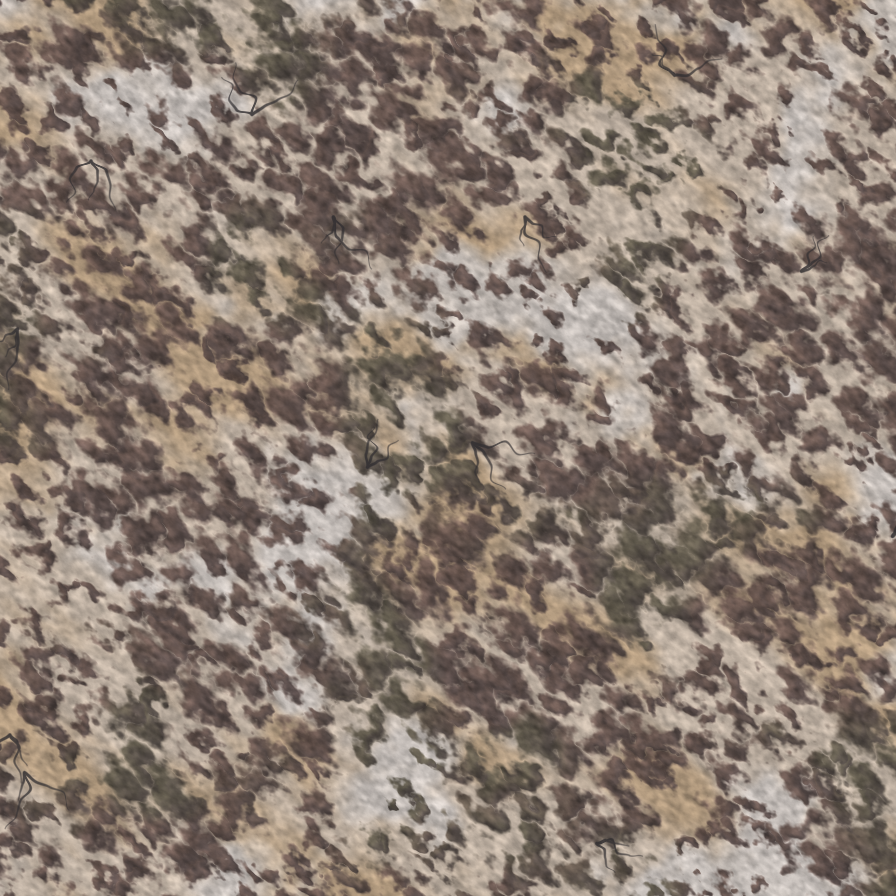
Write a three.js fragment shader that draws this texture.

```glsl
// Aerial view of dry scrubland: slanted brown shrubs, pale grass and dead branches.
#define SLOPE vec2(0.80, -0.60)
#define SHRUB_GRID vec2(20.0, 31.0)
#define SHRUB_RADIUS 0.60
#define RAGGEDNESS 1.5
#define GRAIN 0.42
#define BRANCHES 13
#define BRANCH_WIDTH 0.0019
#define PALE_SOIL vec3(0.74, 0.685, 0.63)
#define OCHRE_GRASS vec3(0.68, 0.58, 0.46)
#define BROWN_SHRUB vec3(0.40, 0.325, 0.30)
#define OLIVE_SHRUB vec3(0.37, 0.345, 0.29)
#define SHADOW vec3(0.245, 0.215, 0.22)

varying vec2 vUv;

float hash(vec2 p) {
  return fract(sin(dot(p, vec2(127.1, 311.7))) * 43758.5453);
}

vec2 hash2(vec2 p) {
  return vec2(hash(p), hash(p + 57.3));
}

float noise(vec2 p) {
  vec2 i = floor(p);
  vec2 f = fract(p);
  f = f * f * (3.0 - 2.0 * f);
  return mix(mix(hash(i), hash(i + vec2(1.0, 0.0)), f.x),
             mix(hash(i + vec2(0.0, 1.0)), hash(i + 1.0), f.x), f.y);
}

float fbm(vec2 p) {
  float sum = 0.0;
  float amp = 0.533;
  for (int i = 0; i < 4; i++) {
    sum += amp * noise(p);
    p = mat2(1.6, 1.2, -1.2, 1.6) * p + 7.7;
    amp *= 0.5;
  }
  return sum;
}

// Soft shrubs in slope space: x is cover, y is shade on the downhill side.
vec2 shrubs(vec2 s, float density) {
  vec2 p = s * SHRUB_GRID;
  vec2 warp = vec2(fbm(s * vec2(38.0, 55.0)), fbm(s * vec2(38.0, 55.0) + 31.0));
  p += RAGGEDNESS * (warp - 0.5);
  float frayed = (noise(s * vec2(85.0, 150.0)) - 0.5) * 0.5;
  vec2 result = vec2(0.0);
  for (int y = -1; y <= 1; y++) {
    for (int x = -1; x <= 1; x++) {
      vec2 cell = floor(p) + vec2(float(x), float(y));
      vec2 q = p - cell - 0.1 - 0.8 * hash2(cell);
      float size = hash(cell + 19.7);
      float radius = SHRUB_RADIUS * (0.6 + 0.5 * size) * density;
      float d = length(q) / radius + frayed;
      float cover = 1.0 - smoothstep(0.55, 1.2, d);
      float shade = cover * smoothstep(-0.5, 0.7, q.x / radius);
      result = max(result, vec2(cover, shade));
    }
  }
  return result;
}

// Coverage of a tapering, crooked limb running from a along dir.
float limb(vec2 p, vec2 a, vec2 dir, float len, float seed) {
  vec2 q = p - a;
  float t = clamp(dot(q, dir) / len, 0.0, 1.0);
  vec2 side = vec2(-dir.y, dir.x);
  float bend = (noise(vec2(t * 4.0, seed)) - noise(vec2(0.0, seed))) * 0.3 * len;
  float d = length(q - dir * t * len - side * bend);
  float width = BRANCH_WIDTH * (1.0 - 0.7 * t);
  return (1.0 - smoothstep(width - 0.001, width + 0.001, d)) * (1.0 - 0.4 * t);
}

// Scattered dead branches, each with a few forking limbs.
float branches(vec2 uv) {
  float cover = 0.0;
  for (int i = 0; i < BRANCHES; i++) {
    float id = float(i);
    vec2 root = hash2(vec2(id, 4.3));
    float heading = 1.2 + 0.9 * hash(vec2(id, 8.1)) + 3.14 * step(0.5, hash(vec2(id, 2.6)));
    for (int j = 0; j < 3; j++) {
      float seed = id * 3.0 + float(j);
      float angle = heading + (hash(vec2(seed, 6.2)) - 0.5) * 1.7 * float(j);
      float len = 0.025 + 0.045 * hash(vec2(seed, 9.4));
      cover = max(cover, limb(uv, root, vec2(cos(angle), sin(angle)), len, seed));
    }
  }
  return cover;
}

void main() {
  vec2 uv = vUv;
  vec2 s = vec2(dot(uv, SLOPE), dot(uv, vec2(-SLOPE.y, SLOPE.x))) + 3.0;
  float patches = fbm(uv * 5.0 + 2.0);
  float fine = fbm(s * vec2(75.0, 120.0)) - 0.5;
  float speck = noise(s * vec2(150.0, 220.0) + 40.0) - 0.5;

  // Dry ground with ochre streaks and chalky bare spots
  float ochre = smoothstep(0.40, 0.68, fbm(s * vec2(6.0, 13.0)));
  float chalk = smoothstep(0.56, 0.74, fbm(uv * 9.0 + 12.0));
  vec3 color = mix(PALE_SOIL, OCHRE_GRASS, ochre * 0.8);
  color = mix(color, vec3(0.77, 0.75, 0.74), chalk * 0.8);
  color *= 1.0 + GRAIN * (fine + 0.45 * speck);

  // Shrubs, thinned by bare patches, with darker downhill sides
  float density = mix(1.15, 0.75, smoothstep(0.3, 0.7, patches)) * (1.0 - 0.3 * chalk);
  vec2 shrub = shrubs(s, density);
  float olive = smoothstep(0.48, 0.66, fbm(uv * 7.0 + 23.0));
  vec3 leaf = mix(BROWN_SHRUB, OLIVE_SHRUB, olive);
  leaf = mix(leaf, SHADOW, shrub.y * 0.65);
  leaf *= 1.0 + 1.5 * GRAIN * (fine + 0.5 * speck);
  color = mix(color, leaf, shrub.x * 0.93);

  // Dead wood
  color = mix(color, vec3(0.19, 0.18, 0.19), branches(uv) * 0.85);
  gl_FragColor = vec4(color, 1.0);
}
```
